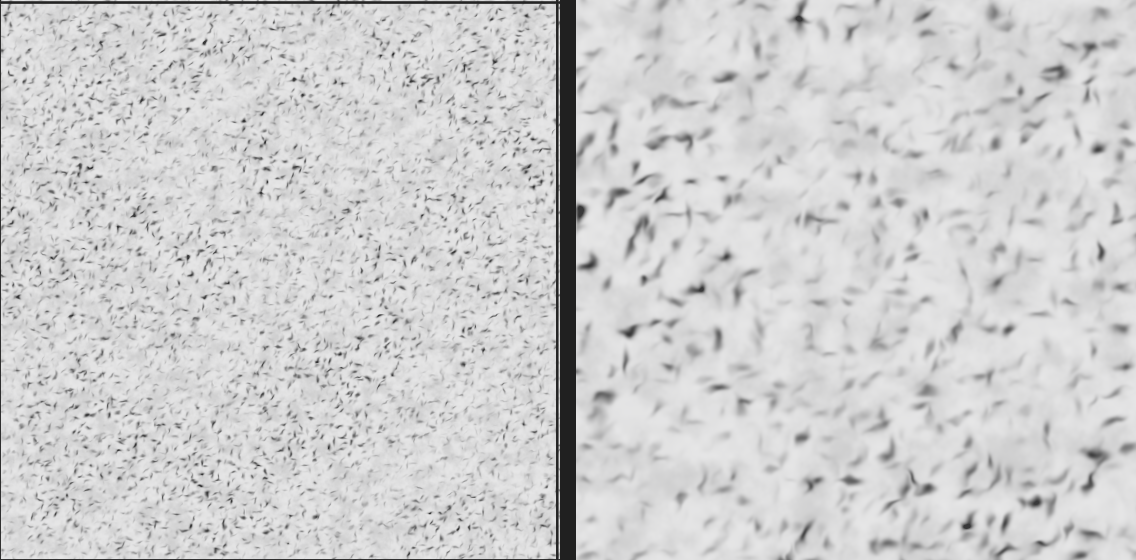
Left: the whole. Right: its middle third, enlarged.
A Shadertoy shader for this texture:

```glsl
// Pale grey granite tile with small slanted dark flecks and thin dark joints.

float hash(vec2 p) {
    return fract(sin(dot(p, vec2(127.1, 311.7))) * 43758.5453);
}

float noise(vec2 p) {
    vec2 cell = floor(p), f = fract(p);
    f = f * f * (3.0 - 2.0 * f);
    return mix(mix(hash(cell), hash(cell + vec2(1, 0)), f.x),
               mix(hash(cell + vec2(0, 1)), hash(cell + vec2(1, 1)), f.x), f.y);
}

float fbm(vec2 p) {
    float sum = 0.0, weight = 0.5;
    for (int i = 0; i < 4; i++) {
        sum += weight * noise(p);
        p = mat2(1.6, 1.2, -1.2, 1.6) * p + 7.3;
        weight *= 0.5;
    }
    return sum / 0.9375;
}

// Summed darkness of soft, elongated grains, one per grid cell.
float flecks(vec2 uv, float cells, float seed) {
    vec2 p = uv * cells, home = floor(p);
    float dark = 0.0;
    for (int y = -1; y <= 1; y++)
    for (int x = -1; x <= 1; x++) {
        vec2 cell = home + vec2(x, y), key = cell + seed;
        vec2 d = (p - cell - vec2(hash(key), hash(key + 41.3))) / cells;
        // Most grains lean up to the right.
        float angle = 0.75 + 2.1 * (hash(key + 17.9) - 0.5);
        float c = cos(angle), s = sin(angle);
        d = vec2(c * d.x + s * d.y, c * d.y - s * d.x);
        d /= vec2(mix(0.0034, 0.0062, hash(key + 73.1)),
                  mix(0.0017, 0.0028, hash(key + 29.7)));
        dark += pow(hash(key + 59.2), 1.6) * exp(-dot(d, d));
    }
    return dark;
}

// Antialiased line of the given half width at distance d from its centre.
float joint(float d, float halfWidth, float pixel) {
    return 1.0 - smoothstep(-0.5 * pixel, 0.5 * pixel, abs(d) - halfWidth);
}

void mainImage(out vec4 fragColor, in vec2 fragCoord) {
    vec2 uv = fragCoord / iResolution.xy;
    float pixel = 1.0 / min(iResolution.x, iResolution.y);

    // Cloudy pale ground.
    float shade = 0.892 - 0.075 * smoothstep(0.3, 0.85, fbm(uv * 55.0));
    shade += 0.025 * (noise(uv * 190.0) - 0.5);

    // Ragged grains, gathered in loose clumps.
    vec2 ragged = uv + 0.0035 * (vec2(noise(uv * 170.0), noise(uv * 170.0 + 31.7)) - 0.5);
    float clump = mix(0.45, 1.45, smoothstep(0.25, 0.75, fbm(uv * 13.0 + 4.0)));
    float dark = flecks(ragged, 60.0, 3.0) + flecks(ragged, 63.0, 211.0);
    shade -= 0.42 * clump * dark;
    vec3 color = vec3(max(shade, 0.22)) + vec3(0.0, 0.0, 0.002);

    // Joints: full lines at the top and right, slivers at the left and bottom.
    float line = max(joint(uv.y - 0.9955, 0.0022, pixel), joint(uv.x - 0.9952, 0.0022, pixel));
    line = max(line, max(joint(uv.x, 0.0015, pixel), joint(uv.y, 0.0015, pixel)));
    color = mix(color, vec3(0.14), line);

    fragColor = vec4(color, 1.0);
}
```
